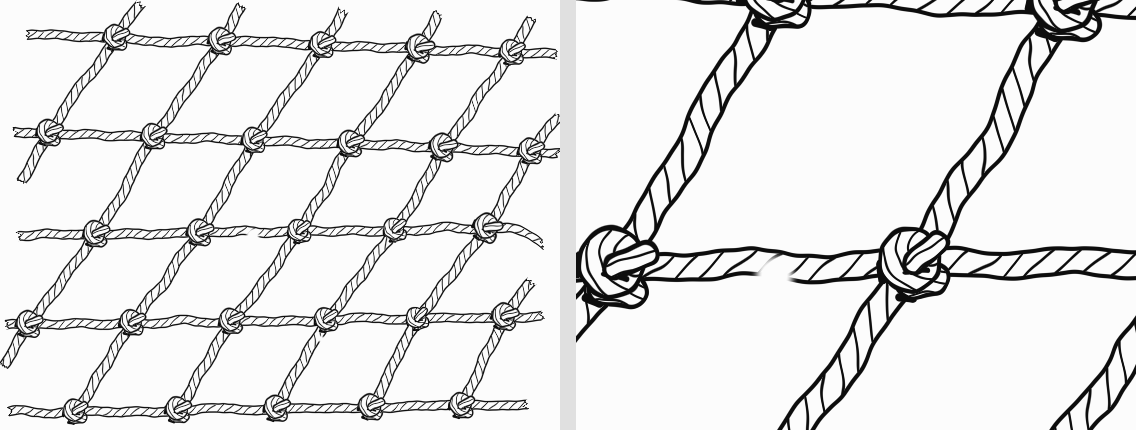
Left, the full canvas; right, a detail of the centre.
Write a WebGL 1 fragment shader that draws this pattern.

```glsl
precision highp float;
// Pen drawing of a slanted rope net: five rows of twisted cord tied with round knots.

uniform vec2 u_resolution;

// Lengths are in hundredths of the canvas height.

vec2 gradient(vec2 cell) {
  float angle = 6.2832 * fract(sin(dot(cell, vec2(127.1, 311.7))) * 43758.5);
  return vec2(cos(angle), sin(angle));
}

float gradientNoise(vec2 p) {
  vec2 i = floor(p), f = fract(p);
  vec2 w = f * f * f * (f * (f * 6.0 - 15.0) + 10.0);
  vec2 e = vec2(1.0, 0.0);
  float low = mix(dot(gradient(i), f), dot(gradient(i + e), f - e), w.x);
  float high = mix(dot(gradient(i + e.yx), f - e.yx), dot(gradient(i + 1.0), f - 1.0), w.x);
  return mix(low, high, w.y);
}

// Antialiased ink for everything nearer than halfWidth
float pen(float dist, float halfWidth) {
  float soft = 70.0 / u_resolution.y;
  return 1.0 - smoothstep(halfWidth - soft, halfWidth + soft, dist);
}

// Evenly spaced thin lines across a running coordinate
float hatch(float x, float pitch) {
  return pen(abs(fract(x / pitch) - 0.5) * pitch, 0.09);
}

// Covers what lies below a shape, then inks its details and outline
float overlay(float ink, float dist, float details) {
  ink = mix(ink, details, pen(dist, 0.0));
  return max(ink, pen(abs(dist), 0.17));
}

float capsule(vec2 p, vec2 a, vec2 b, float radius) {
  float t = clamp(dot(p - a, b - a) / dot(b - a, b - a), 0.0, 1.0);
  return length(p - mix(a, b, t)) - radius;
}

// Knot centre; rows count downward and odd rows begin further left
vec2 knotCentre(float row, float col) {
  float odd = mod(row, 2.0);
  float sag = 2.5 * exp(-(row - 2.3) * (row - 2.3));
  float tilt = mix(0.85, -0.34, step(1.5, row));
  return vec2(27.1 - 2.37 * row - 13.2 * odd + col * (24.9 - 0.47 * col - 0.14 * row),
              91.2 - 21.7 * row - sag - tilt * col);
}

bool hasKnot(float row, float col) {
  return row > -0.5 && row < 4.5 && col > -0.5 && col < 4.5 + mod(row, 2.0);
}

// Twisted cord on the line a-b, visible between two lengths along it
float rope(vec2 p, vec2 a, vec2 b, float from, float to, float halfWidth, float seed) {
  float span = length(b - a);
  vec2 dir = (b - a) / span;
  float u = dot(p - a, dir);
  float v = dot(p - a, vec2(-dir.y, dir.x));
  if (to <= from || abs(v) > 4.0 || u < from - 2.0 || u > to + 2.0) return 0.0;
  v += 1.3 * sin(3.1416 * u / span) * gradientNoise(vec2(u * 0.13, seed));
  float fray = 1.2 * gradientNoise(vec2(v * 1.7, seed + 0.4));
  float side = abs(v) - halfWidth - 0.25 * gradientNoise(vec2(u * 0.45, seed + sign(v) * 5.3));
  float dist = max(side, max(from - u, u - to) + fray);
  float lay = u - 1.15 * v + 0.9 * gradientNoise(vec2(u * 0.4, seed + 2.6));
  float twist = pen(abs(fract(lay / 2.15) - 0.5) * 1.41, 0.1);
  return max(pen(abs(dist), 0.16), twist * pen(dist, 0.0));
}

// Coiled knot: shaded entries, lower band, main coil and a loop at upper right
float knot(float ink, vec2 p, float variation) {
  float turn = 0.7 * variation;
  p = mat2(cos(turn), sin(turn), -sin(turn), cos(turn)) * p / (1.0 + 0.2 * variation);
  p += 0.25 * vec2(gradientNoise(p * 0.6 + variation * 40.0), gradientNoise(p * 0.6 + 9.5));
  ink = max(ink, pen(capsule(p, vec2(-2.9, -0.7), vec2(-2.8, 0.6), 0.4), 0.0));
  ink = max(ink, pen(capsule(p, vec2(-1.9, -2.4), vec2(-0.8, -2.8), 0.35), 0.0));
  float band = capsule(p, vec2(-0.6, -1.5), vec2(1.2, -1.4), 1.25);
  ink = overlay(ink, band, hatch(p.y + 0.12 * p.x * p.x, 0.95));
  float coil = length((p - vec2(-0.4, 0.4)) * vec2(1.0, 0.95)) - 2.45;
  ink = overlay(ink, coil, hatch(length(p - vec2(1.3, 1.2)), 1.05));
  ink = max(ink, pen(capsule(p, vec2(-0.9, -0.5), vec2(0.9, -0.7), 0.2), 0.0));
  float loop = capsule(p, vec2(-0.1, 0.1), vec2(2.1, 1.4), 0.85);
  return overlay(ink, loop, hatch(p.x * 0.4 - p.y * 0.9, 1.0));
}

void main() {
  vec2 p = 100.0 * gl_FragCoord.xy / u_resolution.y;
  float ink = 0.0;

  // Cords
  for (int i = -1; i < 5; i++) {
    float row = float(i), odd = mod(row, 2.0);
    float left = 6.4 - row - 1.8 * odd;
    float right = 129.5 - 1.8 * row + 2.0 * odd;
    float curl = i == 2 ? 0.06 * pow(max(p.x - 118.0, 0.0), 2.0) : 0.0;
    for (int j = -1; j < 6; j++) {
      float col = float(j), seed = row * 7.3 + col * 3.7 + 0.5;
      vec2 here = knotCentre(row, col);
      if (i >= 0) {
        vec2 next = knotCentre(row, col + 1.0);
        ink = max(ink, rope(p + vec2(0.0, curl), here, next, max(0.0, left - here.x),
                            min(length(next - here), right - here.x), 0.98, seed));
      }
      // Slanted cords keep a short tail where one knot is missing
      bool above = hasKnot(row, col), below = hasKnot(row + 1.0, col - odd);
      if (above || below) {
        vec2 lower = knotCentre(row + 1.0, col - odd);
        float span = length(here - lower);
        if (i < 4) ink = max(ink, rope(p, lower, here, below ? 0.0 : 0.54 * span,
                                       above ? span : 0.38 * span, 1.1, seed + 31.0));
      }
    }
  }

  // Worn gaps in the ink
  ink *= smoothstep(0.9, 1.9, length(p - vec2(58.8, 45.3)));
  ink *= smoothstep(0.3, 1.1, length(p - vec2(74.6, 21.2)));

  // Knots
  for (int i = 0; i < 5; i++) {
    for (int j = 0; j < 6; j++) {
      vec2 q = p - knotCentre(float(i), float(j));
      if (hasKnot(float(i), float(j)) && dot(q, q) < 30.0)
        ink = knot(ink, q, gradientNoise(vec2(float(i) * 3.7 + 0.3, float(j) * 2.3 + 0.4)));
    }
  }

  gl_FragColor = vec4(vec3(mix(0.99, 0.05, ink)), 1.0);
}
```
